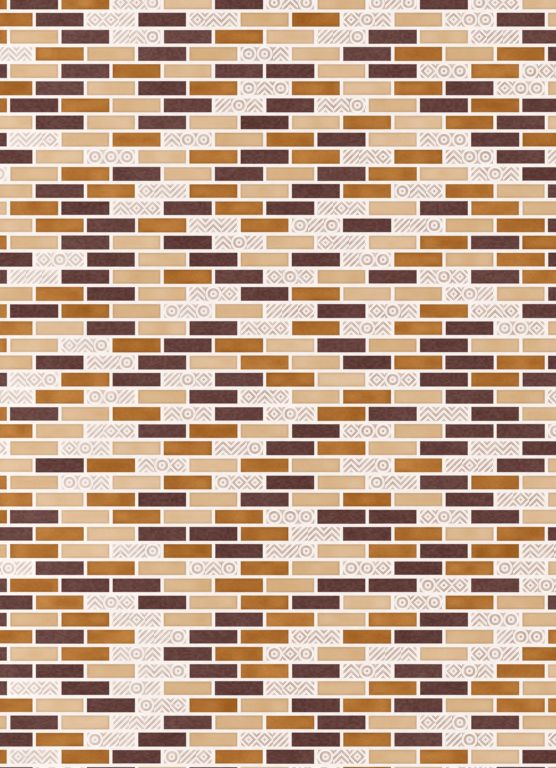
Write a WebGL 2 fragment shader that draws this texture.

```glsl
#version 300 es
precision highp float;
uniform vec2 u_resolution;
out vec4 fragColor;

float hash(vec2 p) {
  vec3 q = fract(vec3(p.xyx) * 0.1031);
  q += dot(q, q.yzx + 33.33);
  return fract((q.x + q.y) * q.z);
}

float noise(vec2 p) {
  vec2 i = floor(p), f = fract(p);
  f = f * f * (3.0 - 2.0 * f);
  return mix(mix(hash(i), hash(i + vec2(1, 0)), f.x),
             mix(hash(i + vec2(0, 1)), hash(i + vec2(1, 1)), f.x), f.y);
}

// 0 dark glass, 1 sand, 2 amber, 3 carved stone
int pickKind(vec2 id, float attempt) {
  float h = hash(id + 17.0 + attempt * 71.0);
  return h < 0.31 ? 0 : h < 0.58 ? 1 : h < 0.79 ? 2 : 3;
}

// Odd bricks try to differ from both neighbours in their row
int brickKind(vec2 id) {
  int kind = pickKind(id, 0.0);
  if (mod(id.x, 2.0) < 0.5) return kind;
  int left = pickKind(id - vec2(1, 0), 0.0);
  int right = pickKind(id + vec2(1, 0), 0.0);
  for (float attempt = 1.0; attempt < 5.0; attempt++) {
    if (kind != left && kind != right) break;
    kind = pickKind(id, attempt);
  }
  return kind;
}

// Rings, diamonds and chevrons cut into each third of a stone brick
vec3 carvedStone(vec2 local, vec2 id, float x) {
  float u = local.x / 0.0208 + 1.5;
  float motif = hash(id * 3.0 + floor(u) + 5.0);
  vec2 q = vec2((fract(u) - 0.5) * 0.0208, local.y);
  float path = motif < 0.3 ? length(q)
             : motif < 0.55 ? (abs(q.x) + abs(q.y)) * 0.8
             : motif < 0.8 ? (abs(q.x) - q.y) * 0.75
             : (q.x + q.y) * 0.75;
  float groove = smoothstep(0.1, 0.9, 0.5 + 0.5 * cos(path * 1050.0));
  float wear = 0.5 + 0.5 * noise(local * 190.0 + id * 9.0);
  float depth = groove * wear * mix(0.65, 1.0, smoothstep(0.0, 0.4, x));
  return mix(vec3(0.95, 0.92, 0.90), vec3(0.76, 0.66, 0.61), depth);
}

vec3 brickColor(int kind, vec2 local, vec2 id, vec2 p) {
  if (kind == 3) return carvedStone(local, id, p.x);
  float grain = noise(p * vec2(330, 480)) - 0.5;
  float cloud = noise(local * vec2(55, 80) + id * 7.0) - 0.5;
  float tone = hash(id + 43.0) - 0.5;
  if (kind == 0)
    return vec3(0.39, 0.25, 0.235) + 0.07 * grain + 0.03 * cloud + 0.04 * tone;
  if (kind == 1)
    return vec3(0.86, 0.72, 0.56) + vec3(0.03, 0.05, 0.08) * (cloud + tone)
         + 0.015 * grain;
  return vec3(0.69, 0.44, 0.19) + vec3(0.10, 0.11, 0.10) * cloud
       + vec3(0.06, 0.06, 0.05) * tone + 0.03 * grain;
}

void main() {
  vec2 p = gl_FragCoord.xy / u_resolution.y;
  vec2 pitch = vec2(0.0667, 0.02232);

  // Running bond: every other row moves half a brick, rows count from the top
  vec2 grid = vec2(p.x / pitch.x - 0.166, (1.0 - p.y) / pitch.y + 0.354);
  float row = floor(grid.y);
  grid.x -= 0.5 * mod(row, 2.0);
  vec2 id = vec2(floor(grid.x), row) + 20.0;
  vec2 local = (fract(grid) - 0.5) * pitch;

  // Slightly uneven brick sizes and corners
  vec2 halfSize = vec2(0.0311, 0.0089)
                + 0.0005 * (vec2(hash(id + 3.0), hash(id + 8.0)) - 0.5);
  vec2 d = abs(local) - halfSize + 0.0008;
  float dist = length(max(d, 0.0)) + min(max(d.x, d.y), 0.0) - 0.0008;
  float soft = max(0.8 / u_resolution.y, 0.0012);

  int kind = brickKind(id);
  vec3 brick = brickColor(kind, local, id, p);

  // Rim: darker edge on glass, pale edge on stone
  float rim = smoothstep(-0.0035, -0.0008, dist);
  brick *= 1.0 + rim * (kind == 3 ? 0.03 : -0.06);

  vec3 grout = vec3(0.97, 0.945, 0.93) + 0.025 * (noise(p * 160.0) - 0.5);
  vec3 color = mix(grout, brick, smoothstep(soft, -soft, dist));

  // Soft glare along the left side
  color += 0.025 * smoothstep(0.3, 0.0, p.x) * noise(p * 7.0);
  fragColor = vec4(clamp(color, 0.0, 1.0), 1.0);
}
```
